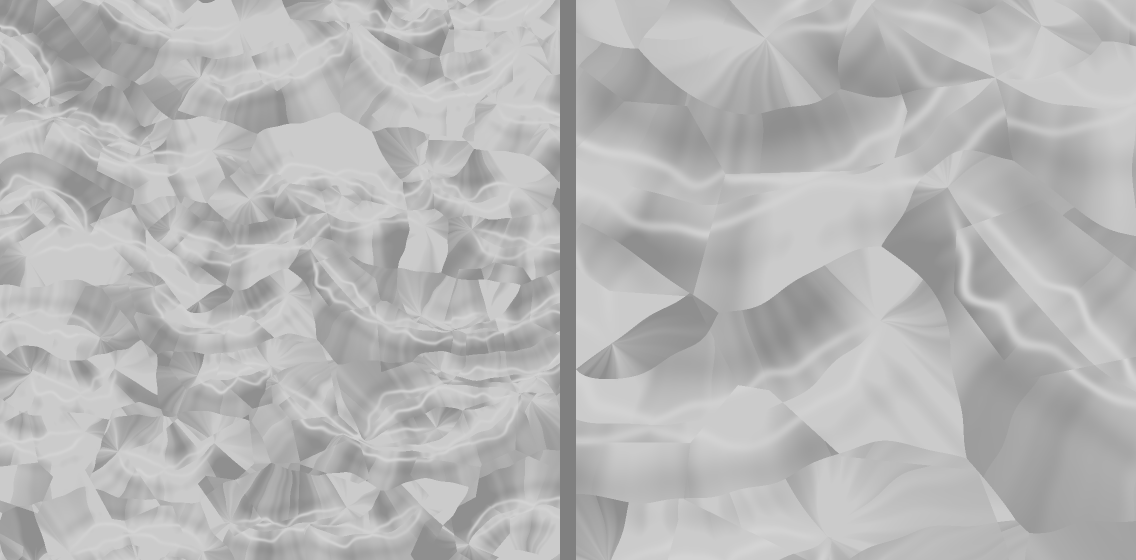
Left: the whole. Right: its middle third, enlarged.
Reproduce this texture procedurally as a Shadertoy shader.

```glsl
// Pale grey crumpled relief: scattered bowl-shaped ridges fanning out into streaked facets.
#define CELL vec2(0.30, 0.125)   // spacing of the ridges
#define SMILE_SHARE 0.76         // share of ridges that curve upwards
#define TILT 0.65                // spread of ridge directions
#define BASE_TONE 0.692
#define LIGHT_TONE 0.797         // flat light areas stop here
#define DARK_TONE 0.56
#define LINE_TONE 0.832          // bright strands on the ridges
#define LINE_WIDTH 0.0034
#define LENS_WIDTH 0.015         // gap between paired strands
#define SHARD_SIZE 0.085         // fragments that break the streaks
#define STREAK_CONTRAST 0.19
#define FACET_CONTRAST 0.12

const float PI = 3.14159265;

float hash(vec2 v) {
    return fract(sin(dot(v, vec2(127.1, 311.7))) * 43758.545);
}

float noise1(float x, float seed) {
    float i = floor(x), f = fract(x);
    return mix(hash(vec2(i, seed)), hash(vec2(i + 1.0, seed)), f * f * (3.0 - 2.0 * f));
}

// Wavy distortion from layered sines
vec2 warp(vec2 p) {
    p += 0.009 * sin(p.yx * vec2(17.0, 13.0) + vec2(1.0, 4.0));
    p += 0.003 * sin(p.yx * vec2(47.0, 53.0) + p * 21.0);
    return p + 0.0010 * sin(p.yx * 139.0 + p * 83.0);
}

// Cellular noise: random value of the nearest shard
float shardValue(vec2 p) {
    vec2 base = floor(p), nearestId = base;
    float nearest = 9.0;
    for (int j = -1; j <= 1; j++)
    for (int i = -1; i <= 1; i++) {
        vec2 id = base + vec2(i, j);
        vec2 d = id + vec2(hash(id), hash(id + 31.7)) - p;
        if (dot(d, d) < nearest) { nearest = dot(d, d); nearestId = id; }
    }
    return hash(nearestId + 57.3);
}

// Finds the nearest arc; local.y points from its centre to its middle
float nearestArc(vec2 p, out vec2 local, out float radius, out float aperture, out float seed) {
    float best = 9.0;
    float row = floor(p.y / CELL.y);
    for (int j = -2; j <= 2; j++)
    for (int i = -1; i <= 1; i++) {
        float y = row + float(j);
        float shift = 0.5 * mod(y, 2.0);
        vec2 id = vec2(floor(p.x / CELL.x - shift) + float(i), y);
        vec2 jitter = 0.15 + 0.7 * vec2(hash(id + 3.1), hash(id + 8.7));
        vec2 foot = (id + vec2(shift, 0.0) + jitter) * CELL;

        float a = mix(0.5, 1.15, hash(id + 14.2));
        float r = mix(0.065, 0.19, hash(id + 19.9)) / sin(a);
        float tilt = (hash(id + 23.4) - 0.5) * TILT;
        float flip = hash(id + 41.8) < SMILE_SHARE ? 1.0 : -1.0;
        vec2 axis = flip * vec2(sin(tilt), -cos(tilt));

        vec2 v = p - foot + axis * r;
        vec2 q = vec2(dot(v, vec2(axis.y, -axis.x)), dot(v, axis));
        vec2 tip = vec2(sin(a), cos(a));
        bool beyond = tip.y * abs(q.x) > tip.x * q.y;
        float d = beyond ? length(vec2(abs(q.x), q.y) - tip * r) : abs(length(q) - r);
        if (d < best) {
            best = d; local = q; radius = r; aperture = a;
            seed = floor(hash(id + 67.1) * 400.0);
        }
    }
    return best;
}

float shade(vec2 uv) {
    vec2 p = warp(uv), q;
    float radius, aperture, seed;
    float d = nearestArc(p, q, radius, aperture, seed);
    float angle = atan(q.x, q.y);
    float u = angle / aperture;
    float side = sign(length(q) - radius);

    // Coordinate along the arc, continued as a fan around its tips
    float along = clamp(angle, -aperture, aperture) * radius;
    if (abs(u) > 1.0) {
        float s = sign(u);
        vec2 e = vec2(q.x * s, q.y) - radius * vec2(sin(aperture), cos(aperture));
        along += s * atan(e.y, e.x) * 0.07;
        side = 3.0 * s;
    }
    float shard = shardValue(uv / SHARD_SIZE);
    if (shard > 0.62) along += shard * 0.7;

    // Streaks and facets along the normals of the arc
    float sideSeed = seed + side * 7.0;
    float away = smoothstep(0.0, 0.045, d);
    float tone = BASE_TONE + 0.025 * sin(uv.x * 7.0 - uv.y * 5.0 + 2.0 * sin(uv.y * 9.0));
    tone += STREAK_CONTRAST * (noise1(along * 26.0, sideSeed) - 0.5);
    tone += 0.055 * (noise1(along * 120.0, sideSeed + 5.0) - 0.5);
    tone += FACET_CONTRAST * away * (hash(vec2(floor(along * 15.0), sideSeed)) - 0.5);
    tone += 0.13 * (hash(vec2(sideSeed, 2.0)) - 0.5) - 0.012 * sign(side);

    // Ridge: soft glow, dark halo and paired strands pinched at the middle
    float onArc = 1.0 - smoothstep(0.8, 1.05, abs(u));
    tone += 0.115 * exp(-d * 26.0);
    tone -= 0.05 * onArc * exp(-pow((d - 0.034) / 0.011, 2.0));
    tone = clamp(tone, DARK_TONE, LIGHT_TONE);
    float wobble = 0.5 + noise1(along * 45.0, sideSeed + 9.0);
    float lens = 0.002 + LENS_WIDTH * wobble * abs(sin(PI * clamp(u, -1.0, 1.0)));
    float strand = exp(-pow((d - lens) / LINE_WIDTH, 2.0));
    strand *= onArc * (0.5 + 0.5 * noise1(along * 30.0, sideSeed + 13.0));
    return mix(tone, LINE_TONE, strand);
}

void mainImage(out vec4 fragColor, in vec2 fragCoord) {
    // Four samples smooth the facet edges
    float sum = 0.0;
    for (int k = 0; k < 4; k++) {
        vec2 offset = vec2(k % 2, k / 2) * 0.5 - 0.25;
        sum += shade((fragCoord + offset) / iResolution.y);
    }
    fragColor = vec4(vec3(sum * 0.25), 1.0);
}
```
